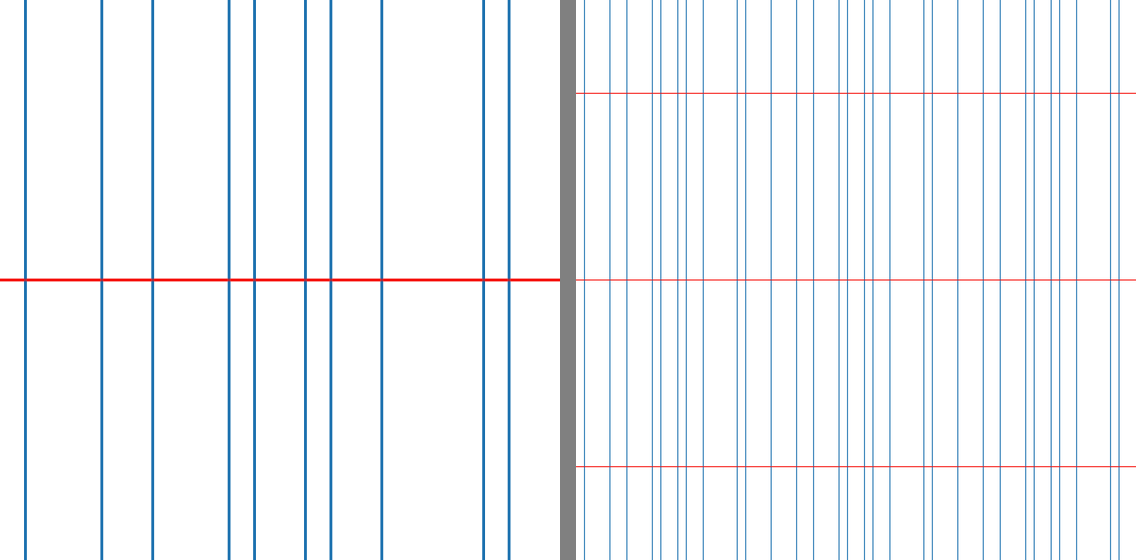
Left: one tile. Right: repeated 3 by 3.
A WebGL 1 fragment shader for this pattern:

```glsl
precision highp float;
// Thin blue vertical lines on white, crossed by one red horizontal line.
// Each blue line sits on one of 22 equal slots, chosen by an even spacing
// plus two waves of drift; distances wrap, so the tile has no seam.

uniform vec2 u_resolution;

const int LINE_COUNT = 10;
const float SLOT_COUNT = 22.0;
const float LINE_WIDTH = 0.005;

const vec3 PAPER = vec3(1.0);
const vec3 BLUE = vec3(0.09, 0.43, 0.68);
const vec3 RED = vec3(0.96, 0.03, 0.01);

// Distance between two coordinates on a ring of length one.
float wrappedDistance(float a, float b) {
  return abs(fract(a - b + 0.5) - 0.5);
}

// Antialiased coverage of a line; pixel is the size of one pixel.
float lineCoverage(float dist, float width, float pixel) {
  return clamp((0.5 * width - dist) / pixel + 0.5, 0.0, 1.0);
}

// Irregular but distinct slot for each line index.
float lineSlot(float index) {
  float spacing = SLOT_COUNT / float(LINE_COUNT);
  float slowDrift = 1.53 - 1.1 * cos(0.67 * (index - 6.8));
  float quickDrift = 0.66 * cos(2.513 * (index - 8.0));
  return floor(index * spacing + slowDrift + quickDrift);
}

// Combined coverage of all vertical lines.
float verticalLines(float x, float pixel) {
  float coverage = 0.0;
  for (int i = 0; i < LINE_COUNT; i++) {
    float center = lineSlot(float(i)) / SLOT_COUNT;
    float dist = wrappedDistance(x, center);
    coverage = max(coverage, lineCoverage(dist, LINE_WIDTH, pixel));
  }
  return coverage;
}

void main() {
  vec2 uv = gl_FragCoord.xy / u_resolution;
  vec2 pixel = 1.0 / u_resolution;

  float blueInk = verticalLines(uv.x, pixel.x);
  float redInk = lineCoverage(wrappedDistance(uv.y, 0.5), LINE_WIDTH, pixel.y);

  // The red line lets a little blue show through at the crossings.
  vec3 color = mix(PAPER, BLUE, blueInk);
  color = mix(color, RED, redInk * (1.0 - 0.35 * blueInk));
  gl_FragColor = vec4(color, 1.0);
}
```
